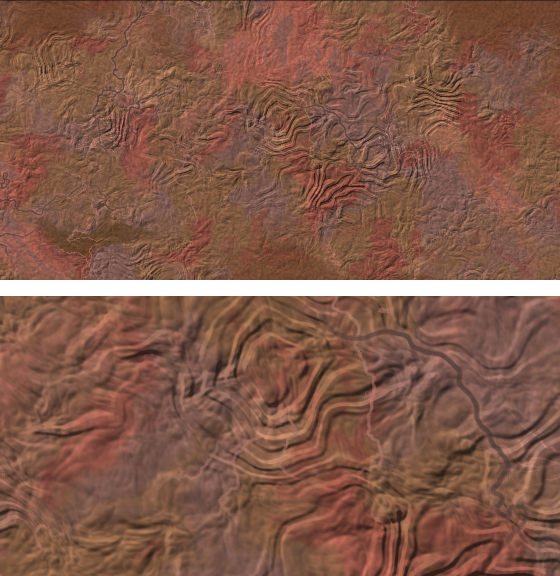
Top: the whole. Bottom: its middle third, enlarged.
A Shadertoy shader for this texture:

```glsl
// Arid highland seen from above: brown and mauve ground, streaked salmon
// plains and folded rock layers. Broad regions pick the colours, gradient
// noise warps them, and a creased height field is lit from upper left.

const vec3 BROWN   = vec3(0.50, 0.35, 0.25);
const vec3 MAUVE   = vec3(0.49, 0.35, 0.32);
const vec3 SALMON  = vec3(0.67, 0.37, 0.31);
const vec3 UMBER   = vec3(0.42, 0.25, 0.16);
const vec3 OLIVE   = vec3(0.37, 0.25, 0.14);
const vec3 TAN     = vec3(0.64, 0.45, 0.34);
const vec3 CRIMSON = vec3(0.52, 0.27, 0.23);
const vec3 PALE    = vec3(0.72, 0.50, 0.45);
const vec3 CHANNEL = vec3(0.28, 0.21, 0.20);

const vec2  LIGHT        = vec2(-0.6, 0.8);
const float RELIEF       = 0.50;   // strength of the shading
const float ROUGH_SCALE  = 20.0;
const float ROUGH_HEIGHT = 0.010;
const float FOLD_SCALE   = 2.2;
const float FOLD_LAYERS  = 13.0;
const float FOLD_HEIGHT  = 0.0055;
const float SLOPE_STEP   = 0.003;
const float RIVER_WIDTH  = 0.0032;
const float VEIN_WIDTH   = 0.0022;
const float GRAIN        = 0.15;

vec2 gradientAt(vec2 cell) {
    float angle = 6.2832 * fract(sin(dot(cell, vec2(127.1, 311.7))) * 43758.5);
    return vec2(cos(angle), sin(angle));
}

float noise(vec2 p) {
    vec2 i = floor(p), f = p - i;
    vec2 u = f * f * f * (f * (f * 6.0 - 15.0) + 10.0);
    vec2 e = vec2(0.0, 1.0);
    float low  = mix(dot(gradientAt(i), f), dot(gradientAt(i + e.yx), f - e.yx), u.x);
    float high = mix(dot(gradientAt(i + e.xy), f - e.xy), dot(gradientAt(i + e.yy), f - e.yy), u.x);
    return mix(low, high, u.y);
}

// Layered noise; crease 1 folds each layer into sharp valleys
float layered(vec2 p, int octaves, float crease) {
    float sum = 0.0, amplitude = 1.0;
    for (int i = 0; i < octaves; i++) {
        float n = noise(p);
        sum += amplitude * mix(n, 1.6 * abs(n) - 0.3, crease);
        p = mat2(1.6, 1.2, -1.2, 1.6) * p + 7.3;
        amplitude *= 0.5;
    }
    return sum;
}

float fbm(vec2 p, int octaves) { return layered(p, octaves, 0.0); }

// Soft elliptical region
float region(vec2 p, vec2 centre, vec2 radius) {
    vec2 d = (p - centre) / radius;
    return exp(-dot(d, d));
}

// Eroded ground plus contorted rock terraces
float height(vec2 p, float folds) {
    vec2 q = p + 0.035 * vec2(fbm(p * 9.0, 2), fbm(p * 9.0 + 31.0, 2));
    float phase = FOLD_LAYERS * fbm(q * FOLD_SCALE + 5.0, 2) + 0.6 * noise(q * 22.0);
    float terraces = smoothstep(-0.6, 0.6, sin(6.2832 * phase));
    return ROUGH_HEIGHT * layered(q * ROUGH_SCALE, 3, 0.8) + FOLD_HEIGHT * folds * terraces;
}

// Distance to the zero contour of a field, in canvas heights
float contour(float field, float minSteepness) {
    float steepness = length(vec2(dFdx(field), dFdy(field))) * iResolution.y;
    return abs(field) / max(steepness, minSteepness);
}

// Pale streams spreading from a centre
float streamFan(vec2 p, vec2 centre) {
    vec2 d = p - centre;
    float r = length(d);
    float ray = abs(noise(vec2(atan(d.x, d.y) * 3.0, r * 9.0) + centre * 17.0));
    return smoothstep(0.10, 0.0, ray) * exp(-r * r * 60.0) * smoothstep(0.0, 0.03, r);
}

void mainImage(out vec4 fragColor, in vec2 fragCoord) {
    vec2 p = fragCoord / iResolution.y;
    vec2 w = p + 0.13 * vec2(fbm(p * 4.0, 6), fbm(p * 4.0 + 53.0, 6));

    // Slanting streaks, rising in the upper half and falling in the lower
    float slant = p.y > 0.5 ? 0.75 : -0.75;
    vec2 along = vec2(p.x * slant + p.y * 0.65, p.x * 0.8 - p.y * slant * 0.8);
    float streak = fbm(along * vec2(5.0, 17.0) + 4.0 * w, 5) * smoothstep(0.0, 0.15, abs(p.y - 0.5));

    // Where each kind of ground lies
    float plains = 0.9 * fbm(w * 3.2 + 3.0, 5) + 0.35 * streak
        + 0.65 * region(w, vec2(0.98, 0.86), vec2(0.28, 0.28))
        + 0.60 * region(w, vec2(0.08, 0.20), vec2(0.22, 0.22))
        + 0.45 * region(w, vec2(1.85, 0.33), vec2(0.15, 0.20));
    plains = smoothstep(0.2, 0.8, plains);
    float shade = 0.6 * fbm(w * 2.6 + 11.0, 4)
        + 0.9 * region(w, vec2(0.12, 1.00), vec2(0.40, 0.18))
        + 0.8 * region(w, vec2(1.85, 0.98), vec2(0.24, 0.30))
        + 0.6 * region(w, vec2(1.20, 0.00), vec2(0.60, 0.10));
    shade = smoothstep(0.15, 0.80, shade);
    float scrub = smoothstep(0.3, 0.7, region(w, vec2(0.38, 0.17), vec2(0.20, 0.06)));
    float folds = fbm(p * 2.5 + 7.0, 3) + 0.6 * region(p, vec2(1.05, 0.50), vec2(0.40, 0.25));
    folds = smoothstep(0.0, 0.45, folds);

    // Ground colours
    vec3 col = mix(BROWN, MAUVE, smoothstep(-0.15, 0.35, fbm(w * 3.5 + 23.0, 6)));
    col = mix(col, TAN, 0.6 * smoothstep(0.15, 0.6, fbm(w * 5.0 + 37.0, 5)));
    col = mix(col, TAN, 0.4 * region(w, vec2(0.20, 0.70), vec2(0.12)));
    col = mix(col, CRIMSON, 0.8 * smoothstep(0.05, 0.4, fbm(w * 5.0 + 61.0, 6)));
    col = mix(col, SALMON * (1.0 + 0.25 * streak), 0.85 * plains);
    col = mix(col, MAUVE * 0.95, plains * smoothstep(0.1, 0.4, streak) * 0.7);
    col = mix(col, UMBER, 0.8 * shade);
    col = mix(col, OLIVE, 0.75 * scrub);

    // Stream fans on greyed ground
    for (int i = 0; i < 2; i++) {
        vec2 centre = vec2(0.34 + 1.02 * float(i), 0.50 + 0.03 * float(i));
        col = mix(col, MAUVE * 0.9, 0.6 * region(w, centre, vec2(0.10, 0.11)));
        col = mix(col, PALE, 0.75 * streamFan(w, centre));
    }

    // Lit relief, calmer on plains and dark ground
    float base = height(p, folds);
    vec2 slope = vec2(height(p + vec2(SLOPE_STEP, 0.0), folds),
                      height(p + vec2(0.0, SLOPE_STEP), folds)) - base;
    float rugged = (1.0 - 0.55 * plains) * (1.0 - 0.7 * shade) * (1.0 - 0.5 * scrub);
    rugged *= 0.55 + 0.65 * smoothstep(-0.3, 0.3, fbm(p * 4.0 + 71.0, 3));
    float lit = -dot(slope, LIGHT) / SLOPE_STEP * RELIEF * rugged;
    col *= clamp(1.0 + lit, 0.45, 1.35) - 0.05 * folds * rugged;

    // Broken pale veins, then rivers with pale banks
    float vein = contour(fbm(w * 4.5 + 83.0, 3), 3.0);
    float veinShown = smoothstep(0.0, 0.3, noise(p * 5.0 + 90.0)) * (1.0 - shade);
    col = mix(col, PALE, 0.55 * veinShown * smoothstep(1.5, 0.3, vein / VEIN_WIDTH));
    float bank = contour(fbm(p * 1.7 + 19.0, 6), 1.5);
    float flow = smoothstep(-0.1, 0.2, noise(p * 1.9 + 40.0));
    col = mix(col, PALE, 0.3 * flow * smoothstep(4.0, 1.0, bank / RIVER_WIDTH));
    col = mix(col, CHANNEL, 0.7 * flow * smoothstep(1.4, 0.4, bank / RIVER_WIDTH));

    // Fine grain and dark upper rim
    col *= 1.0 + GRAIN * fbm(p * 85.0, 2);
    col *= 1.0 - 0.5 * smoothstep(0.994, 1.0, p.y);
    fragColor = vec4(clamp(col, 0.0, 1.0), 1.0);
}
```
